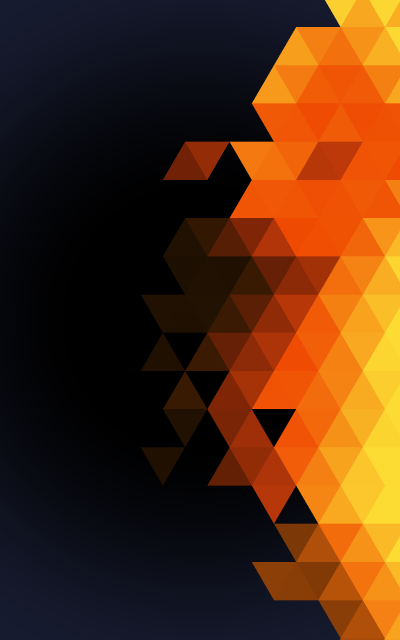
Reproduce this background procedurally as a Shadertoy shader.

```glsl
// A wall of glowing triangles, from ember brown to yellow, over a dark navy vignette.
// Each point is assigned to a cell of a triangular grid; row profiles give the outline
// and the heat contours, and a hash varies the shade of each facet.

#define ROWS 17
#define ASPECT 0.625
#define ROW_HEIGHT 0.0597
#define HALF_SIDE 0.0347
#define GRID_ORIGIN vec2(0.01165, -0.0174)
#define VIGNETTE_CENTER vec2(0.3125, 0.5)
#define NAVY vec3(0.088, 0.106, 0.185)
#define RED vec3(0.935, 0.28, 0.005)
#define ORANGE vec3(0.965, 0.56, 0.09)
#define YELLOW vec3(0.99, 0.86, 0.20)
#define JITTER 0.12
#define SAMPLES 3

// Columns, from the top row down: outline, start of fire, start of yellow
const float outline[ROWS] = float[](15., 13., 12., 12., 8., 11., 8., 8., 7.,
                                    7., 8., 8., 7., 12., 13., 12., 15.);
const float fireStart[ROWS] = float[](15., 13., 12., 12., 10.5, 11., 13., 15., 14.,
                                      13., 12., 12.5, 13., 13., 15., 16., 17.);
const float yellowStart[ROWS] = float[](13.5, 16.3, 17.8, 21., 20.5, 19., 17.5, 16.5, 16.,
                                        15.7, 15.6, 15.4, 14.9, 14.7, 16.3, 17.4, 17.8);

float hash(vec2 p) {
    vec3 q = fract(vec3(p.xyx) * 0.1031);
    q += dot(q, q.yzx + 33.33);
    return fract((q.x + q.y) * q.z);
}

// Column (x) and row (y) of the triangle holding the grid point
vec2 triangleCell(vec2 g) {
    vec2 cell = floor(g), f = g - cell;
    bool pointsUp = mod(cell.x + cell.y, 2.0) < 0.5;
    float slant = pointsUp ? f.y : 1.0 - f.y;
    return vec2(cell.x + step(slant, f.x), cell.y);
}

// Missing triangles, along three short chains
bool isHole(float col, float row) {
    bool upper = row == 4.0 && col == 10.0;
    bool left = (col == 9.0 && abs(row - 11.0) <= 1.0)
             || (col == 8.0 && abs(row - 10.5) == 1.5);
    bool right = abs(row - 12.0) == 1.0 && col == 12.0 + 0.5 * (row - 11.0);
    return upper || left || right;
}

vec3 fireColor(float heat) {
    vec3 c = mix(RED, ORANGE, clamp(heat * 2.0, 0.0, 1.0));
    return mix(c, YELLOW, clamp(heat * 2.0 - 1.0, 0.0, 1.0));
}

vec3 emberColor(float glow, bool low) {
    float green = low ? 0.45 : mix(0.52, 0.30, smoothstep(0.1, 0.45, glow));
    return glow * vec3(1.0, green, 0.05);
}

vec3 facetColor(vec2 cell, int i) {
    float col = cell.x, row = cell.y;
    float vary = (hash(cell + 7.0) - 0.5) * JITTER;
    bool darkPatch = row == 4.0 && abs(col - 14.5) < 1.0;
    if (darkPatch) return emberColor(0.73 + 0.3 * vary, false);

    // Embers fade out to the left of the fire
    float depth = fireStart[i] - col;
    if (depth > 0.0) {
        bool low = row > 13.5;
        float glow = max(0.85 - 0.16 * depth, low ? 0.52 : 0.125);
        return emberColor(glow * (1.0 + 1.5 * vary), low);
    }

    // Fire warms to the right, with a golden rim at the top
    float heat = max(0.6 + 0.25 * (col - yellowStart[i]), 0.08);
    float fromEdge = col - outline[i];
    if (row < 2.5) heat = max(heat, 0.58 - 0.2 * fromEdge);
    if (row == 4.0) heat = max(heat, 0.3 - 0.1 * max(col - 12.0, 0.0));
    if (row < 0.5) heat = min(heat, 1.0) - 0.35 * (1.0 - mod(col, 2.0));
    return fireColor(heat + vary);
}

vec3 background(vec2 p) {
    return NAVY * smoothstep(0.18, 0.59, distance(p, VIGNETTE_CENTER));
}

vec3 scene(vec2 p) {
    vec2 grid = (vec2(p.x, 1.0 - p.y) - GRID_ORIGIN) / vec2(HALF_SIDE, ROW_HEIGHT);
    vec2 cell = triangleCell(grid);
    int i = clamp(int(cell.y), 0, ROWS - 1);
    if (cell.x < outline[i] || isHole(cell.x, cell.y)) return background(p);
    return facetColor(cell, i);
}

void mainImage(out vec4 fragColor, in vec2 fragCoord) {
    // Average several samples per pixel for smooth edges
    vec3 sum = vec3(0.0);
    for (int y = 0; y < SAMPLES; y++) {
        for (int x = 0; x < SAMPLES; x++) {
            vec2 offset = (vec2(x, y) + 0.5) / float(SAMPLES) - 0.5;
            vec2 uv = (fragCoord + offset) / iResolution.xy;
            sum += scene(uv * vec2(ASPECT, 1.0));
        }
    }
    fragColor = vec4(sum / float(SAMPLES * SAMPLES), 1.0);
}
```
